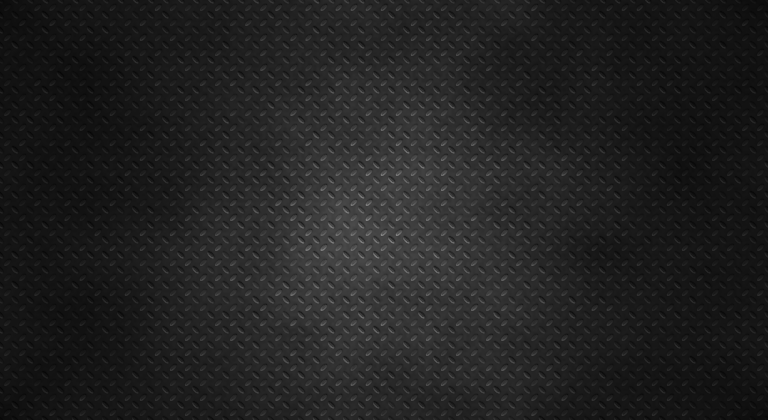
Give the GLSL for this texture, as a Shadertoy shader.

```glsl
#define REPEATS vec2(51.0, 28.0)     // lug pairs across and down
#define LUG_RADII vec2(0.265, 0.125) // half length and half width, in cells
#define LIGHT_DIR vec2(-0.35, -0.94)
#define GLOW_CENTRE vec2(0.5, 0.43)
#define DARK_LEVEL 0.07
#define GLOW_LEVEL 0.168
#define GRIME 0.6
#define GRAIN 0.14
#define RELIEF 0.72

const float TAU = 6.28318;

float hash(vec2 p) {
    vec3 q = fract(vec3(p.xyx) * 0.1031);
    q += dot(q, q.yzx + 33.33);
    return fract((q.x + q.y) * q.z);
}

// Value noise that wraps after a whole number of cells
float wrapNoise(vec2 uv, vec2 period) {
    vec2 p = uv * period;
    vec2 i = floor(p), f = fract(p);
    f = f * f * (3.0 - 2.0 * f);
    vec2 a = mod(i, period), b = mod(i + 1.0, period);
    return mix(mix(hash(a), hash(vec2(b.x, a.y)), f.x),
               mix(hash(vec2(a.x, b.y)), hash(b), f.x), f.y);
}

float wrapFbm(vec2 uv, vec2 period) {
    float sum = 0.0, weight = 0.5;
    for (int i = 0; i < 4; i++) {
        sum += weight * wrapNoise(uv, period);
        period *= 2.0;
        weight *= 0.5;
    }
    return sum / 0.9375;
}

// Approximate ellipse distance in x, outward normal in yz
vec3 ellipse(vec2 p, vec2 radii) {
    vec2 slope = p / (radii * radii);
    float k = length(p / radii);
    float steep = length(slope) + 1e-4;
    return vec3(k * (k - 1.0) / steep, slope / steep);
}

// Raised top, bevelled rim and shadow of one lug; lean is +1 or -1
float lugRelief(vec2 p, float lean, float soft) {
    vec2 along = normalize(vec2(1.0, lean));
    vec2 across = vec2(-along.y, along.x);
    vec3 lug = ellipse(vec2(dot(p, along), dot(p, across)), LUG_RADII);
    float facing = dot(lug.y * along + lug.z * across, LIGHT_DIR);

    float top = 1.0 - smoothstep(-soft, soft, lug.x);
    float rim = 1.0 - smoothstep(0.025, 0.04 + soft, abs(lug.x + 0.02));
    float shadow = (1.0 - smoothstep(0.0, 0.13, lug.x)) * (1.0 - top);
    return top * (lean > 0.0 ? 0.38 : 0.06)
         + rim * (0.15 + (facing > 0.0 ? 1.0 : 0.65) * facing)
         - shadow * (0.14 + 0.3 * max(-facing, 0.0));
}

// Periodic pool of light, brightest at the centre
float glow(vec2 uv) {
    vec2 wave = 0.5 + 0.5 * cos(TAU * (uv - GLOW_CENTRE));
    return pow(wave.x, 1.5) * mix(0.45, 1.0, wave.y);
}

void mainImage(out vec4 fragColor, in vec2 fragCoord) {
    vec2 uv = fragCoord / iResolution.xy;
    float soft = 0.6 * REPEATS.y / iResolution.y;

    // Two interleaved lattices, one leaning right and one left
    float relief = 0.0;
    for (int i = 0; i < 2; i++) {
        vec2 grid = uv * REPEATS + 0.5 * float(i);
        vec2 cell = mod(floor(grid), REPEATS);
        float wear = mix(0.65, 1.3, hash(cell + 71.0 * float(i + 1)));
        relief += wear * lugRelief(fract(grid) - 0.5, 1.0 - 2.0 * float(i), soft);
    }

    // Plate tone with blotches and fine grain
    float level = DARK_LEVEL + GLOW_LEVEL * glow(uv);
    float blotch = wrapFbm(uv, vec2(9.0, 5.0)) - 0.5;
    float grain = wrapNoise(uv, vec2(256.0, 140.0)) - 0.5;
    level *= 1.0 + GRIME * blotch + GRAIN * grain;
    level += RELIEF * relief * (0.012 + 0.75 * level);

    fragColor = vec4(vec3(clamp(level, 0.0, 1.0)), 1.0);
}
```
